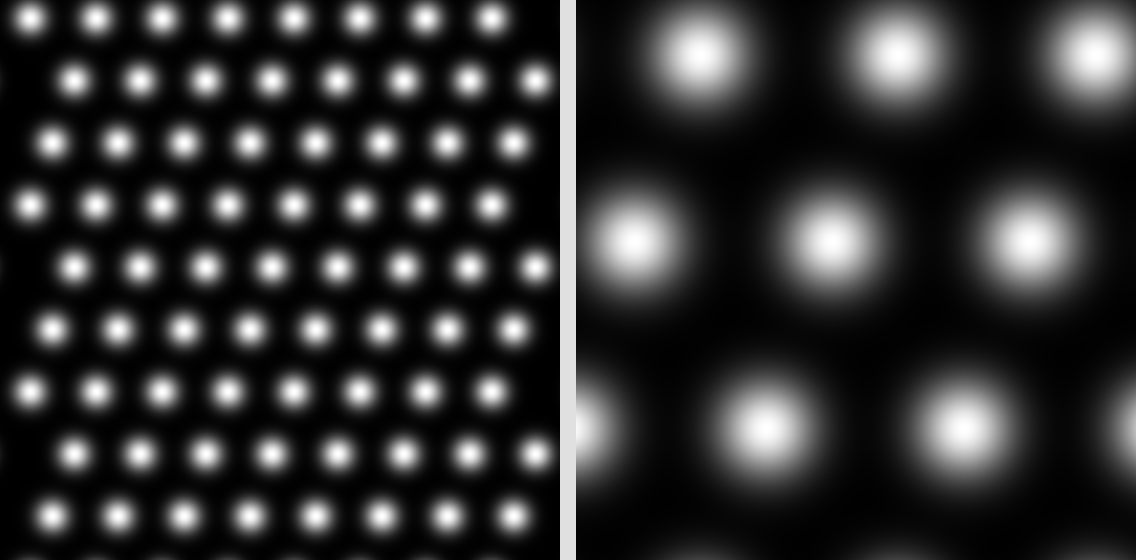
Left: the whole. Right: its middle third, enlarged.
This pattern is drawn by a WebGL 2 fragment shader. Its source:

```glsl
#version 300 es
precision highp float;
// Soft white Gaussian dots in sheared rows on black, wrapping at the canvas edges.

#define COLUMNS 8
#define ROWS 9
#define ROW_CYCLE 3
#define DOT_PITCH 0.11765
#define ROW_PITCH 0.11111
#define FIRST_DOT vec2(0.0545, 0.0783)
#define DOT_SIGMA 0.02
#define GROUND_COLOR vec3(0.0)
#define DOT_COLOR vec3(1.0)

uniform vec2 u_resolution;
out vec4 fragColor;

// Shortest distance between two coordinates on a unit loop.
float wrappedDistance(float a, float b) {
    float d = abs(a - b);
    return min(d, 1.0 - d);
}

float gaussian(float d) {
    return exp(-0.5 * d * d / (DOT_SIGMA * DOT_SIGMA));
}

// Sum of the horizontal profiles of one row of dots.
float rowProfile(float x, float firstX) {
    float sum = 0.0;
    for (int column = 0; column < COLUMNS; column++) {
        sum += gaussian(wrappedDistance(x, firstX + float(column) * DOT_PITCH));
    }
    return sum;
}

void main() {
    vec2 uv = gl_FragCoord.xy / u_resolution;

    // Each row moves on by a third of the pitch, then the cycle restarts.
    float glow = 0.0;
    for (int row = 0; row < ROWS; row++) {
        float shift = float((row + 1) % ROW_CYCLE) / float(ROW_CYCLE);
        float firstX = FIRST_DOT.x + shift * DOT_PITCH;
        float rowY = FIRST_DOT.y + float(row) * ROW_PITCH;
        glow += rowProfile(uv.x, firstX) * gaussian(wrappedDistance(uv.y, rowY));
    }

    fragColor = vec4(mix(GROUND_COLOR, DOT_COLOR, clamp(glow, 0.0, 1.0)), 1.0);
}
```
